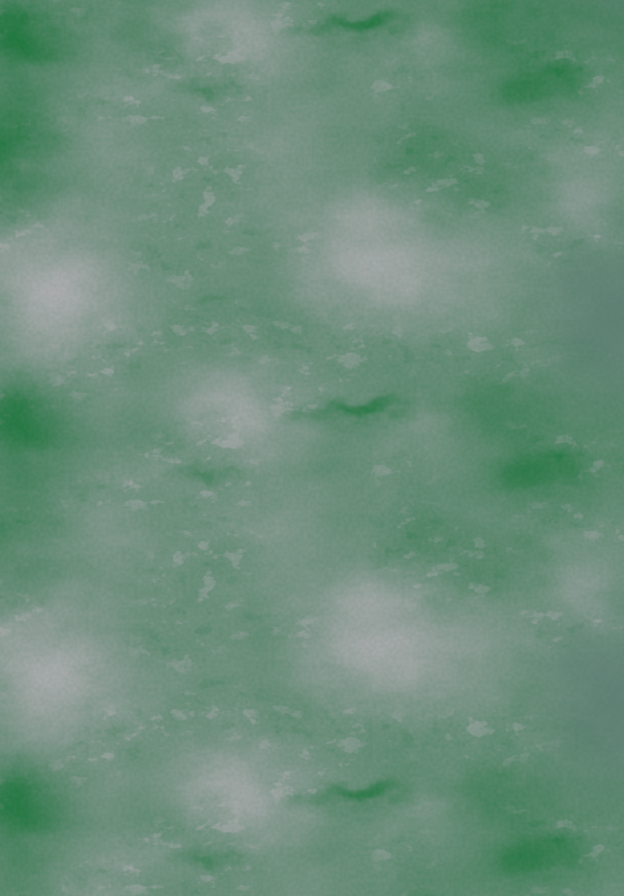
Reproduce this texture procedurally as a Shadertoy shader.

```glsl
// Mottled green and grey sponged paper: soft clouds, dark stains and crumbs, tiled downward.
#define REPEATS 2.33   // tiles down the canvas
#define BASE 0.48      // tone of the plain ground, 0 green to 1 grey
#define RAGGED 0.09    // how far noise bends the patch outlines
#define MOTTLE 0.20    // strength of the broad blotches
#define CRUMBS 0.17    // strength of the sponge crumbs
#define GRAIN 0.07     // strength of the fine grain
#define WEAR 0.10      // difference between repeats

vec2 gradient(vec2 cell, float period) {
    cell.y = mod(cell.y, period);
    vec3 h = fract(cell.xyx * vec3(0.1031, 0.1030, 0.0973));
    h += dot(h, h.yzx + 33.33);
    float angle = 6.2832 * fract((h.x + h.y) * h.z);
    return vec2(cos(angle), sin(angle));
}

// Gradient noise that wraps in y after a whole number of cells.
float noise(vec2 p, float period) {
    vec2 i = floor(p), f = p - i;
    vec2 u = f * f * f * (f * (f * 6.0 - 15.0) + 10.0);
    vec2 e = vec2(1.0, 0.0);
    float a = dot(gradient(i, period), f);
    float b = dot(gradient(i + e.xy, period), f - e.xy);
    float c = dot(gradient(i + e.yx, period), f - e.yx);
    float d = dot(gradient(i + e.xx, period), f - e.xx);
    return mix(mix(a, b, u.x), mix(c, d, u.x), u.y);
}

// Layered noise; stretch below 1 draws the blotches out sideways.
float fbm(vec2 p, float period, float stretch) {
    float sum = 0.0, amp = 0.6;
    for (int k = 0; k < 4; k++) {
        sum += amp * noise(p * period * vec2(stretch, 1.0) + 17.0 * float(k), period);
        period *= 2.0;
        amp *= 0.55;
    }
    return sum;
}

// Soft elliptical patch, repeated once per tile.
float patchAt(vec2 p, vec2 centre, vec2 radius) {
    vec2 d = p - centre;
    d.y = fract(d.y + 0.5) - 0.5;
    d /= radius;
    return exp(-dot(d, d));
}

float clouds(vec2 p) {
    return 0.43 * patchAt(p, vec2(0.14, 0.73), vec2(0.23, 0.18))
         + 0.39 * patchAt(p, vec2(0.97, 0.65), vec2(0.23, 0.18))
         + 0.34 * patchAt(p, vec2(0.63, 0.05), vec2(0.17, 0.15))
         + 0.17 * patchAt(p, vec2(0.32, 0.41), vec2(0.15, 0.09))
         + 0.12 * patchAt(p, vec2(0.71, 0.39), vec2(0.11, 0.09))
         + 0.23 * patchAt(p, vec2(1.52, 0.50), vec2(0.12, 0.10))
         + 0.15 * patchAt(p, vec2(1.24, 0.73), vec2(0.20, 0.13))
         + 0.14 * patchAt(p, vec2(1.10, 0.09), vec2(0.13, 0.05))
         + 0.14 * patchAt(p, vec2(0.36, 0.22), vec2(0.13, 0.05));
}

float stains(vec2 p) {
    return 0.33 * patchAt(p, vec2(1.39, 0.22), vec2(0.11, 0.08))
         + 0.26 * patchAt(p, vec2(1.32, 0.07), vec2(0.18, 0.07))
         + 0.34 * patchAt(p, vec2(0.94, 0.07), vec2(0.13, 0.025))
         + 0.36 * patchAt(p, vec2(0.04, 0.09), vec2(0.11, 0.10))
         + 0.20 * patchAt(p, vec2(0.02, 0.33), vec2(0.12, 0.14))
         + 0.14 * patchAt(p, vec2(1.20, 0.46), vec2(0.22, 0.12))
         + 0.16 * patchAt(p, vec2(0.53, 0.24), vec2(0.08, 0.025));
}

vec3 paint(float tone) {
    float t = clamp(tone, 0.0, 1.0);
    return vec3(0.13 + 0.55 * t, 0.47 + 0.12 * t + 0.09 * t * t, 0.25 + 0.44 * t);
}

void mainImage(out vec4 fragColor, in vec2 fragCoord) {
    // Tile units: x rightward, y downward, one tile per unit of y.
    vec2 p = vec2(fragCoord.x, iResolution.y - fragCoord.y) / iResolution.y * REPEATS;

    // Ground, clouds and stains with ragged outlines
    vec2 bend = vec2(fbm(p, 9.0, 0.7), fbm(p + vec2(5.3, 0.0), 9.0, 0.7));
    vec2 q = p + RAGGED * bend;
    float cloud = clouds(q);
    float tone = BASE + cloud - stains(q) + MOTTLE * fbm(p + vec2(9.1, 0.0), 5.0, 0.7);

    // Crumbs gather in bands and fade inside the smooth clouds
    float gather = smoothstep(-0.12, 0.25, noise(p * vec2(3.0, 6.0) + 3.0, 6.0));
    gather = max(gather, patchAt(p, vec2(0.68, 0.88), vec2(0.3, 0.08)));
    gather *= 1.0 - 0.8 * smoothstep(0.15, 0.38, cloud);
    float crumb = fbm(p + vec2(2.7, 0.0), 24.0, 0.65);
    tone += CRUMBS * gather * (smoothstep(0.10, 0.32, crumb) - 0.5 * smoothstep(0.12, 0.36, -crumb));

    // Wear that does not repeat: slow drift, dark top edge and upper left corner
    tone += WEAR * noise(p * 2.3 + 40.0, 64.0);
    tone -= WEAR * (1.0 - smoothstep(0.0, 0.22, p.y + 0.3 * bend.x));
    vec2 corner = (q - vec2(0.0, 0.38)) / vec2(0.12, 0.14);
    tone -= 2.0 * WEAR * exp(-dot(corner, corner));

    // Fine grain, then a cool shade at the right edge
    tone += GRAIN * noise(p * 95.0, 512.0);
    vec3 color = paint(tone);
    float cool = patchAt(q, vec2(1.60, 0.82), vec2(0.16, 0.19));
    color = mix(color, vec3(0.34, 0.47, 0.44), 0.6 * cool);
    fragColor = vec4(color, 1.0);
}
```
